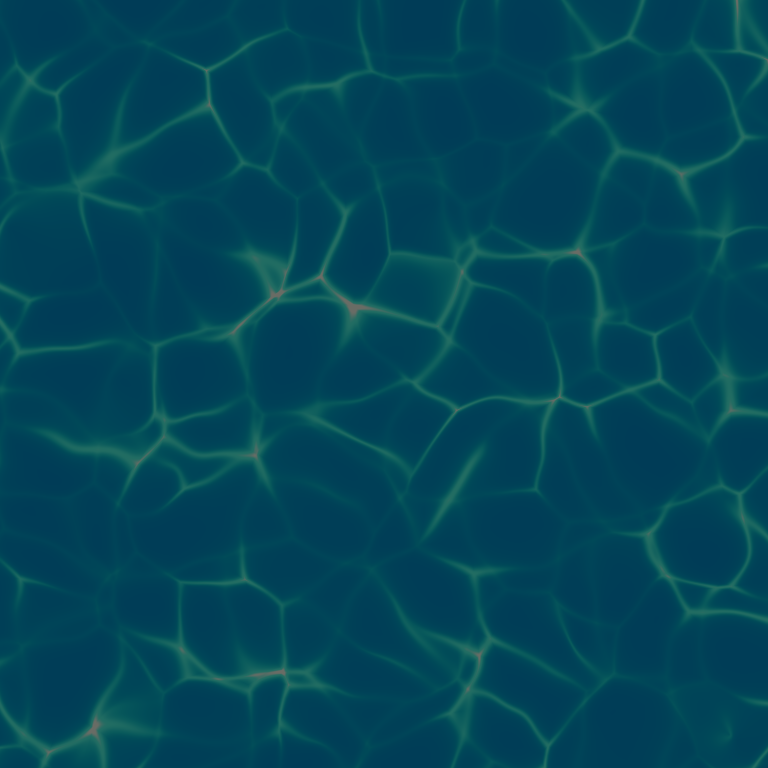
Write a three.js fragment shader that draws this texture.

```glsl
// Underwater caustics: thin, broken light filaments over deep blue water.
// Two warped, weighted Voronoi networks give the curved lines; gradient noise
// fades them in and out, and light gathers into warm knots where lines meet.

varying vec2 vUv;

const vec3 DEEP_BLUE = vec3(0.0, 0.230, 0.341);
const vec3 TEAL_GLOW = vec3(0.0, 0.325, 0.348);
const vec3 SEA_GREEN = vec3(0.13, 0.425, 0.385);
const vec3 WARM_KNOT = vec3(0.46, 0.425, 0.400);

vec3 hash3(vec2 p) {
  vec3 q = fract(p.xyx * vec3(0.1031, 0.1030, 0.0973));
  q += dot(q, q.yxz + 33.33);
  return fract((q.xxy + q.yzz) * q.zyx);
}

float cornerSlope(vec2 cell, vec2 offset) {
  float angle = 6.2832 * hash3(cell + 71.0).x;
  return dot(vec2(cos(angle), sin(angle)), offset);
}

// Gradient noise, roughly -0.7 to 0.7
float gradientNoise(vec2 p) {
  vec2 i = floor(p);
  vec2 f = fract(p);
  vec2 u = f * f * f * (f * (f * 6.0 - 15.0) + 10.0);
  vec2 e = vec2(1.0, 0.0);
  float low = mix(cornerSlope(i, f), cornerSlope(i + e, f - e), u.x);
  float high = mix(cornerSlope(i + e.yx, f - e.yx), cornerSlope(i + 1.0, f - 1.0), u.x);
  return mix(low, high, u.y);
}

vec2 noiseVector(vec2 p) {
  return vec2(gradientNoise(p), gradientNoise(p + vec2(37.4, 91.7)));
}

// Bends the straight cell borders into flowing curves
vec2 warp(vec2 p, float seed) {
  p += 0.050 * noiseVector(p * 5.0 + seed);
  return p + 0.016 * noiseVector(p * 13.0 + seed);
}

// Gaps from the nearest site to the second (x) and third (y) nearest
vec2 cellGaps(vec2 p, float weight) {
  vec2 home = floor(p);
  vec3 nearest = vec3(9.0);
  for (int y = -2; y <= 2; y++) {
    for (int x = -2; x <= 2; x++) {
      vec2 cell = home + vec2(float(x), float(y));
      vec3 site = hash3(cell);
      float d = length(cell + 0.05 + 0.9 * site.xy - p) + weight * site.z;
      if (d < nearest.x) nearest = vec3(d, nearest.xy);
      else if (d < nearest.y) nearest = vec3(nearest.x, d, nearest.y);
      else nearest.z = min(nearest.z, d);
    }
  }
  return nearest.yz - nearest.x;
}

// Light of one network: sharp core, wide halo and bright junctions
float causticNet(vec2 p, float scale, float seed) {
  vec2 gaps = cellGaps(warp(p, seed) * scale + seed, 0.25);
  float focus = smoothstep(-0.15, 0.42, gradientNoise(p * 5.5 + seed * 1.7));
  float width = mix(0.085, 0.042, focus);
  float core = 1.0 / (1.0 + gaps.x * gaps.x / (width * width));
  float halo = exp(-gaps.x / 0.2);
  float knot = 1.0 + 1.2 * exp(-gaps.y / 0.11);
  return mix(0.08, 0.70, focus) * core * knot + mix(0.07, 0.17, focus) * halo;
}

// Maps light from deep water through green filaments to warm peaks
vec3 waterColor(float light) {
  vec3 color = mix(DEEP_BLUE, TEAL_GLOW, clamp(light * 2.0, 0.0, 1.0));
  color = mix(color, SEA_GREEN, smoothstep(0.25, 1.0, light));
  return mix(color, WARM_KNOT, 0.85 * smoothstep(0.95, 1.6, light));
}

void main() {
  float light = causticNet(vUv, 6.5, 13.0) + 0.85 * causticNet(vUv, 8.5, 47.0);
  float veil = 0.03 + 0.06 * gradientNoise(vUv * 4.0 + 5.0);
  gl_FragColor = vec4(waterColor(max(light + veil, 0.0)), 1.0);
}
```
